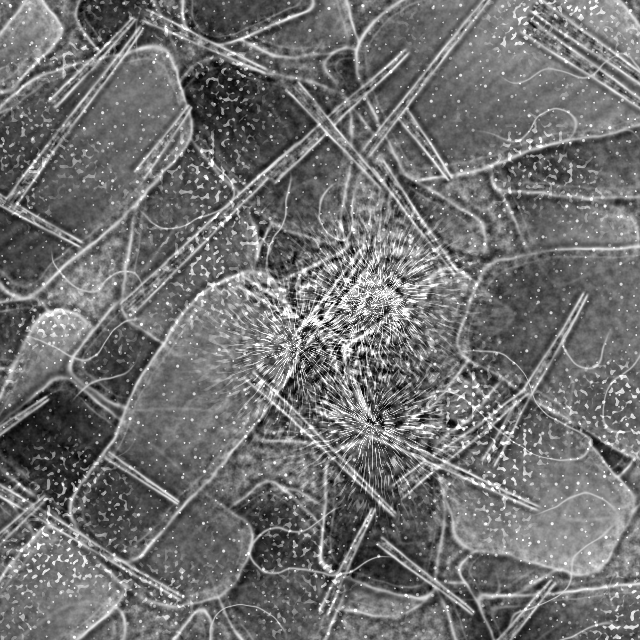
Write a Shadertoy shader that draws this texture.

```glsl
// Grey ice crystals under a microscope: rounded plates with bright rims,
// stacked from small to large, crossed by tapered needles and curly veins,
// with frost grains, radiating fibres and tiny bubbles scattered on top.

const float TAU = 6.28318;

vec2 hash2(vec2 p) {
    vec3 q = fract(p.xyx * vec3(0.1031, 0.1030, 0.0973));
    q += dot(q, q.yzx + 33.33);
    return fract((q.xx + q.yz) * q.zy);
}

float corner(vec2 cell, vec2 offset) {
    float a = TAU * hash2(cell).x;
    return dot(vec2(cos(a), sin(a)), offset);
}

// Gradient noise, roughly -1 to 1
float noise(vec2 p) {
    vec2 i = floor(p), f = fract(p), e = vec2(1, 0);
    vec2 u = f * f * f * (f * (f * 6.0 - 15.0) + 10.0);
    return 1.4 * mix(mix(corner(i, f), corner(i + e, f - e), u.x),
                     mix(corner(i + e.yx, f - e.yx), corner(i + 1.0, f - 1.0), u.x), u.y);
}

float fbm(vec2 p) {
    float sum = 0.0, amp = 0.6;
    for (int k = 0; k < 3; k++) {
        sum += amp * noise(p);
        p = mat2(1.6, 1.2, -1.2, 1.6) * p + 5.3;
        amp *= 0.55;
    }
    return sum;
}

vec2 spin(vec2 p, float a) {
    return vec2(cos(a) * p.x + sin(a) * p.y, cos(a) * p.y - sin(a) * p.x);
}

float smoothMax(float a, float b, float k) {
    float h = max(k - abs(a - b), 0.0) / k;
    return max(a, b) + h * h * k * 0.25;
}

float line(float d, float width) { return exp(-d * d / (width * width)); }

// Irregular five-sided plate, stretched along its axis
float plate(vec2 p, float id, float size, float axis) {
    float d = -1.0, turn = TAU * hash2(vec2(id, 7.0)).x;
    for (float k = 0.0; k < 5.0; k++) {
        vec2 r = hash2(vec2(id, k + 20.0));
        float a = turn + (k + 0.7 * (r.x - 0.5)) * TAU / 5.0;
        float reach = size * (0.55 + 0.6 * r.y) * (0.85 + abs(cos(a - axis)));
        d = smoothMax(d, dot(p, vec2(cos(a), sin(a))) - reach, size * 0.3);
    }
    return d;
}

void mainImage(out vec4 fragColor, in vec2 fragCoord) {
    vec2 uv = fragCoord / iResolution.xy;
    vec2 wobble = 0.012 * vec2(noise(uv * 7.0), noise(uv * 7.0 + 31.0))
                + 0.002 * vec2(noise(uv * 42.0), noise(uv * 42.0 + 17.0));
    vec2 bent = uv + wobble;
    float grain = fbm(uv * 75.0);
    float cloud = fbm(uv * 3.5 + 9.0);
    float patchy = noise(uv * 17.0);
    float grey = 0.47 + 0.18 * cloud + 0.36 * grain;

    // Plates, small ones first
    for (float i = 0.0; i < 49.0; i++) {
        float slot = mod(i * 19.0 + 5.0, 49.0), t = i / 48.0;
        vec2 h = hash2(vec2(i, 3.0)), g = hash2(vec2(i, 61.0));
        vec2 centre = (vec2(mod(slot, 7.0), floor(slot / 7.0)) + h) / 7.0 * 1.1 - 0.05;
        vec2 p = bent - centre;
        float size = 0.045 + 0.095 * t * t * t;
        if (length(p) > size * 4.5) continue;
        float axis = (g.x < 0.6 ? -0.75 : 0.9) + 0.7 * (h.y - 0.5);
        float d = plate(p, i, size, axis);
        float inside = smoothstep(0.002, -0.002, d);
        vec2 along = spin(p, axis);
        float tone = 0.2 + 0.24 * g.y + 0.1 * along.x / size + 0.12 * cloud
                   + 0.07 * noise(along * vec2(9.0, 70.0) + i) + 0.1 * grain;
        tone += smoothstep(-0.035, 0.0, d) * (0.07 + 0.25 * grain);
        grey = mix(grey, tone, inside * (0.7 + 0.25 * h.x));
        grey *= 1.0 - 0.3 * line(d - 0.008, 0.005);
        float shine = clamp(0.6 + 0.5 * patchy + 0.3 * (g.x - 0.5), 0.2, 1.0);
        grey = mix(grey, 0.93, shine * line(d, 0.0028));
        grey = mix(grey, 0.75, 0.45 * shine * line(d + 0.013 + 0.003 * patchy, 0.002));
    }

    // Tapered needles with bright edges and a grainy core
    for (float i = 0.0; i < 26.0; i++) {
        vec2 h = hash2(vec2(i, 113.0)), g = hash2(vec2(i, 151.0));
        float angle = (g.x < 0.55 ? -0.72 : 0.85) + 0.6 * (g.y - 0.5);
        vec2 p = spin(uv + 0.25 * wobble - h * 1.1 + 0.05, angle);
        float x = p.x / (0.07 + 0.14 * fract(g.x * 7.3));
        float width = (0.004 + 0.009 * fract(g.y * 5.7)) * (1.0 - 0.35 * (x + 1.0));
        float ends = smoothstep(1.0, 0.94, abs(x));
        float d = abs(p.y) - width;
        float core = 0.42 + 0.5 * grain + 0.2 * noise(p * vec2(30.0, 260.0) + i);
        grey = mix(grey, core, ends * 0.85 * smoothstep(0.001, -0.002, d));
        grey *= 1.0 - 0.3 * ends * line(d - 0.007, 0.004);
        grey = mix(grey, 0.92, ends * clamp(0.7 + 0.5 * patchy, 0.25, 1.0) * line(d, 0.0022));
    }

    // Curly veins in a few areas
    float vein = line(noise(bent * 9.0 + 40.0) / 13.0, 0.0017);
    grey = mix(grey, 0.85, 0.75 * vein * smoothstep(0.1, 0.35, noise(uv * 4.0 + 70.0)));

    // Frost grains in drifts
    float drift = smoothstep(-0.1, 0.5, fbm(uv * 4.5 + 23.0));
    float frost = smoothstep(0.15, 0.5, noise(uv * 125.0 + 3.0 * wobble));
    grey += drift * (0.5 * frost - 0.05);

    // Fibres radiating from burst centres
    for (float i = 0.0; i < 4.0; i++) {
        vec2 v = bent - mix(vec2(0.15), vec2(0.85), hash2(vec2(i, 211.0)));
        float r = length(v);
        float fibre = noise(vec2(atan(v.y, v.x) * 24.0, r * 55.0) + i * 37.0);
        grey += exp(-r * r * 70.0) * (0.55 * smoothstep(0.05, 0.45, fibre) - 0.06 + 0.2 * grain);
    }

    // Tiny bubbles
    for (float i = 0.0; i < 2.0; i++) {
        vec2 cell = uv * (48.0 + 31.0 * i);
        vec2 h = hash2(floor(cell) + 300.0 * i), s = hash2(floor(cell) + 77.0);
        float d = length(fract(cell) - 0.2 - 0.6 * h);
        grey += 0.5 * step(0.62, s.x) * s.y * smoothstep(0.17, 0.06, d);
    }

    // Soft shoulder keeps highlights from clipping
    grey = max(grey + 0.03 * noise(uv * 210.0), 0.04);
    grey = mix(grey, 0.96, smoothstep(0.75, 1.5, grey));
    fragColor = vec4(vec3(clamp(grey, 0.0, 1.0)), 1.0);
}
```
